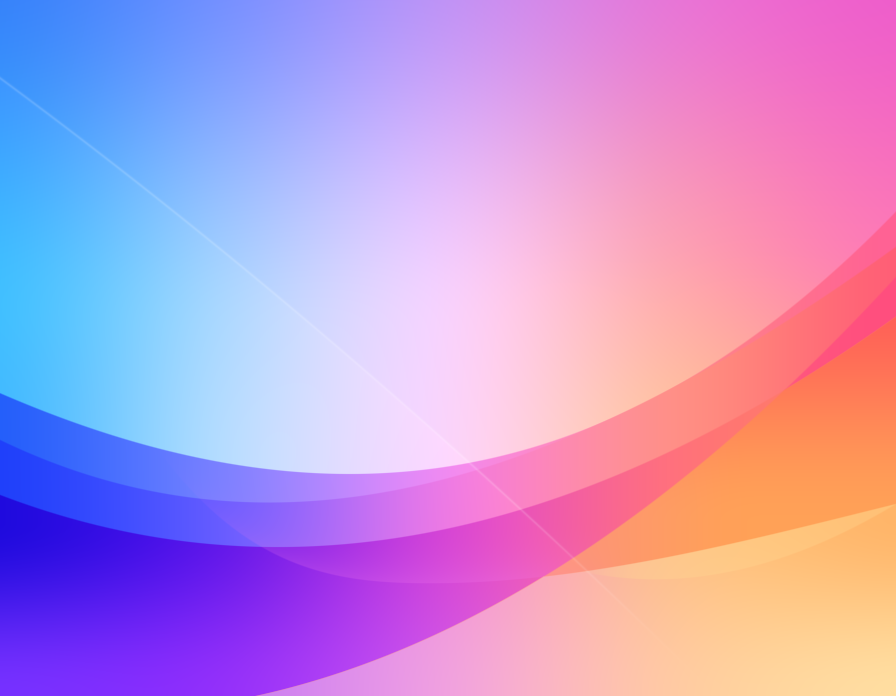
Give the GLSL for this background, as a Shadertoy shader.

```glsl
// Abstract backdrop: a soft blue-pink-peach sky above sweeping translucent ribbons.
// Colours are smooth five-stop ramps; every ribbon edge is a polynomial height curve,
// and the layers are painted from the sky down to the pale foreground.

#define EDGE_SOFTNESS 0.75
#define SEAM_WIDTH 0.0016
#define SEAM_GLOW 0.16
#define SHEEN_STRENGTH 0.22
#define SHEEN_FALLOFF 28.0
#define WEDGE_STRENGTH 0.65
#define FOLD_STRENGTH 0.32

// Smooth curve through five evenly spaced colours
vec3 ramp(float x, vec3 a, vec3 b, vec3 c, vec3 d, vec3 e) {
    vec3 stops[5] = vec3[5](a, b, c, d, e);
    float s = clamp(x, 0.0, 1.0) * 4.0;
    int i = min(int(s), 3);
    float t = s - float(i);
    vec3 p = stops[i], q = stops[i + 1];
    vec3 tp = 0.5 * (q - stops[max(i - 1, 0)]);
    vec3 tq = 0.5 * (stops[min(i + 2, 4)] - p);
    float h = t * t * (3.0 - 2.0 * t);
    return mix(p, q, h) + t * (1.0 - t) * ((1.0 - t) * tp - t * tq);
}

// Height of a bowl with its lowest point at (low.x, low.y)
float bowl(float x, vec2 low, float square, float cube) {
    float d = x - low.x;
    return low.y + d * d * (square + cube * d);
}

// Antialiased coverage of the region below a height curve
float below(float height, float y) {
    float d = height - y;
    float w = max(fwidth(d) * EDGE_SOFTNESS, 1e-5);
    return smoothstep(-w, w, d);
}

vec3 skyColour(vec2 p) {
    vec3 top = ramp(p.x, vec3(.21, .50, .98), vec3(.45, .55, 1.), vec3(.74, .56, .96),
                    vec3(.90, .45, .85), vec3(.93, .36, .80));
    vec3 middle = ramp(p.x, vec3(.25, .76, 1.), vec3(.65, .83, 1.), vec3(.97, .82, .99),
                       vec3(1., .66, .69), vec3(1., .49, .70));
    vec3 low = ramp(p.x, vec3(.26, .72, 1.), vec3(.71, .86, 1.), vec3(.98, .83, .98),
                    vec3(1., .77, .62), vec3(1., .62, .55));
    vec3 upper = mix(middle, top, smoothstep(.52, 1.08, p.y));
    return mix(low, upper, smoothstep(.33, .66, p.y));
}

vec3 violetColour(vec2 p) {
    vec3 high = ramp(p.x, vec3(.12, .04, .87), vec3(.38, .09, .91), vec3(.83, .26, .82),
                     vec3(1., .44, .49), vec3(1., .48, .40));
    vec3 low = ramp(p.x, vec3(.46, .19, 1.), vec3(.58, .19, .98), vec3(.82, .34, .90),
                    vec3(1., .48, .60), vec3(1., .5, .45));
    return mix(low, high, smoothstep(0.0, .25, p.y));
}

vec3 amberColour(vec2 p) {
    vec3 base = mix(vec3(.99, .58, .47), vec3(1., .63, .34), smoothstep(.6, .85, p.x));
    return mix(base, vec3(1., .36, .34), smoothstep(.25, .60, p.y));
}

vec3 paleColour(vec2 p) {
    vec3 low = ramp(p.x, vec3(.72, .40, .98), vec3(.78, .48, .95), vec3(.94, .63, .87),
                    vec3(1., .79, .64), vec3(1., .87, .63));
    vec3 high = ramp(p.x, vec3(.72, .40, .98), vec3(.78, .48, .95), vec3(.94, .56, .82),
                     vec3(.99, .74, .53), vec3(1., .71, .41));
    return mix(low, high, smoothstep(0.0, .26, p.y));
}

void mainImage(out vec4 fragColor, in vec2 fragCoord) {
    vec2 p = fragCoord / iResolution.xy;

    // Edge curves
    float rim = bowl(p.x, vec2(.39, .319), .861, .25);
    float crease = bowl(p.x, vec2(.30, .278), .925, -.25);
    float hem = bowl(p.x, vec2(.31, .214), .754, -.085);
    float rise = (p.x - .286) * (.283 + .785 * max(p.x - .286, 0.0));
    float sweep = p.x < .48 ? bowl(p.x, vec2(.48, .162), .5, -5.2)
                            : bowl(p.x, vec2(.48, .162), .65, -.44);
    float seam = .888 - p.x * (.95 + .2 * p.x);

    // Sky and the two halves of the upper ribbon
    vec3 colour = skyColour(p);
    vec3 outerBand = ramp(p.x, vec3(.14, .37, .98), vec3(.48, .50, 1.), vec3(.93, .53, .93),
                          vec3(1., .53, .57), vec3(1., .38, .58));
    vec3 innerBand = ramp(p.x, vec3(.12, .25, .98), vec3(.41, .36, 1.), vec3(.92, .47, .88),
                          vec3(1., .56, .53), vec3(1., .37, .46));
    colour = mix(colour, outerBand, below(rim, p.y));
    colour = mix(colour, innerBand, below(crease, p.y));
    float wedge = below(min(rise, crease), p.y) * smoothstep(.82, .9, p.x);
    colour = mix(colour, vec3(1., .27, .51), wedge * WEDGE_STRENGTH);

    // Deep violet body, amber flank and pale foreground
    colour = mix(colour, violetColour(p), below(hem, p.y));
    colour = mix(colour, amberColour(p), below(min(hem, rise), p.y));

    // Pink sheen resting on the lower sweep
    float sheen = exp(-SHEEN_FALLOFF * max(p.y - sweep, 0.0)) * (1.0 - below(sweep, p.y));
    sheen *= below(rim, p.y) * smoothstep(.16, .34, p.x) * (1.0 - smoothstep(.56, .72, p.x));
    colour = mix(colour, vec3(.95, .48, .93), sheen * SHEEN_STRENGTH);
    colour = mix(colour, paleColour(p), below(min(rise, sweep), p.y));

    // Light fold under the right end of the sweep
    float fold = sweep - 1.3 * max(p.x - .65, 0.0) * (1.0 - p.x);
    float foldMask = below(sweep, p.y) * (1.0 - below(fold, p.y)) * smoothstep(.62, .72, p.x);
    colour = mix(colour, vec3(1., .85, .57), foldMask * FOLD_STRENGTH);

    // Fine diagonal seam with a faint tint on its lower side
    float offset = (p.y - seam) / 1.45;
    float seamFade = 1.0 - smoothstep(.55, .8, p.x);
    float seamLine = exp(-offset * offset / (SEAM_WIDTH * SEAM_WIDTH));
    float seamTint = below(seam, p.y) * exp(8.0 * min(offset, 0.0));
    colour += seamFade * (SEAM_GLOW * seamLine * (1.0 - colour) + .015 * seamTint);

    fragColor = vec4(clamp(colour, 0.0, 1.0), 1.0);
}
```
